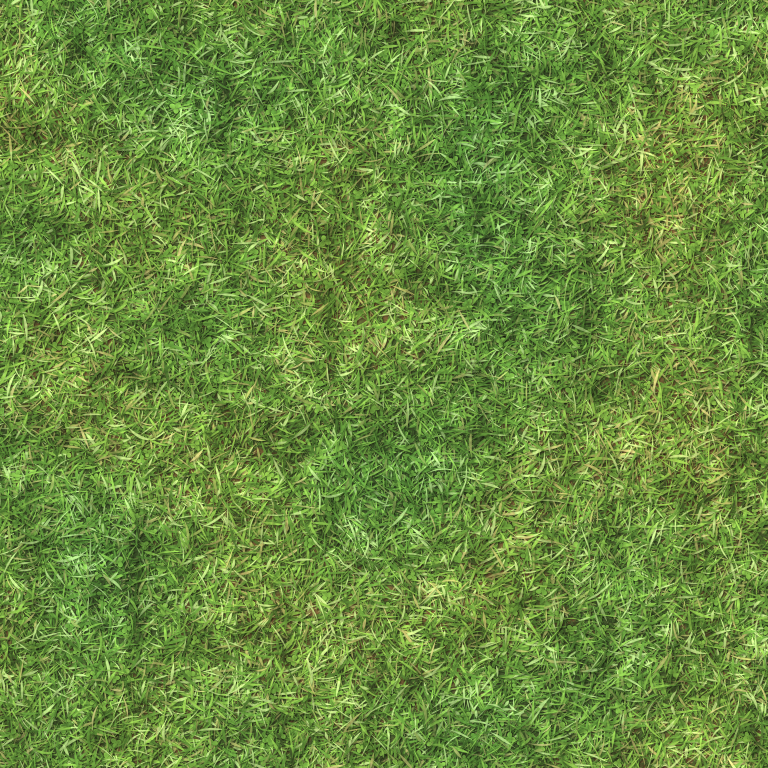
Reproduce this texture procedurally as a three.js fragment shader.

```glsl
varying vec2 vUv;

const int LAYERS = 16;
const int CLOVER_LAYER = 12;
const float EDGE = 0.0009;

const vec3 SHADE = vec3(0.27, 0.34, 0.17);
const vec3 DEEP = vec3(0.32, 0.47, 0.19);
const vec3 LEAF = vec3(0.40, 0.59, 0.23);
const vec3 OLIVE = vec3(0.54, 0.61, 0.31);
const vec3 BRIGHT = vec3(0.54, 0.73, 0.29);
const vec3 PALE = vec3(0.69, 0.81, 0.48);
const vec3 STRAW = vec3(0.74, 0.69, 0.43);
const vec3 SOIL = vec3(0.42, 0.34, 0.20);

vec3 hash3(vec2 p) {
  vec3 q = fract(p.xyx * vec3(0.1031, 0.1030, 0.0973));
  q += dot(q, q.yxz + 33.33);
  return fract((q.xxy + q.yzz) * q.zyx);
}

vec2 gradient(vec2 cell) {
  float a = 6.2832 * hash3(cell + 17.0).x;
  return vec2(cos(a), sin(a));
}

float gradientNoise(vec2 p) {
  vec2 i = floor(p), f = fract(p), e = vec2(0.0, 1.0);
  vec2 u = f * f * f * (f * (f * 6.0 - 15.0) + 10.0);
  float low = mix(dot(gradient(i), f), dot(gradient(i + e.yx), f - e.yx), u.x);
  float high = mix(dot(gradient(i + e), f - e), dot(gradient(i + 1.0), f - 1.0), u.x);
  return mix(low, high, u.y);
}

vec2 rotate(vec2 p, float angle) {
  float c = cos(angle), s = sin(angle);
  return vec2(c * p.x + s * p.y, c * p.y - s * p.x);
}

// Offset of the k-th cell in a three by three block
vec2 neighbour(int k) {
  float row = floor((float(k) + 0.5) / 3.0);
  return vec2(float(k) - 3.0 * row, row) - 1.0;
}

// Picks a grass tone by its share of the lawn
vec3 grassTone(float t) {
  vec3 c = mix(SHADE, DEEP, step(0.05, t));
  c = mix(c, LEAF, step(0.23, t));
  c = mix(c, OLIVE, step(0.53, t));
  c = mix(c, BRIGHT, step(0.61, t));
  return mix(c, PALE, step(0.89, t));
}

// Approximate distance to a bent blade tapering at both tips
float bladeDistance(vec2 q, float halfLength, float halfWidth, float bend) {
  float x = q.x / halfLength;
  float y = q.y + bend * halfLength * (x * x - 0.4);
  return abs(y) - halfWidth * (1.0 - x * x);
}

// One scattered layer of blades with soft shadows
vec3 addBlades(vec3 col, vec2 p, float count, float seed, float lean, float dry, float lush) {
  vec2 g = p * count + hash3(vec2(seed, 5.0)).xy * 9.0;
  for (int k = 0; k < 9; k++) {
    vec2 cell = floor(g) + neighbour(k);
    vec3 place = hash3(cell + seed * 31.7);
    vec3 form = hash3(cell + seed * 31.7 + 151.0);
    vec3 kind = hash3(cell + seed * 31.7 + 307.0);
    float angle = lean + (place.z - 0.5) * 2.9;
    vec2 q = rotate((g - cell - place.xy) / count, angle);
    float halfLength = mix(0.25, 0.97, form.x) / count;
    float halfWidth = mix(0.0008, 0.0020, form.y * form.y);
    float bend = (form.z - 0.5) * 0.32;
    vec2 shadowShift = rotate(vec2(0.0012, -0.0014), angle);
    float shadow = bladeDistance(q - shadowShift, halfLength, halfWidth, bend);
    col *= 1.0 - 0.15 * smoothstep(-0.0020, 0.0008, -shadow);

    vec3 tint = mix(grassTone(kind.x + lush), STRAW, step(kind.y, dry) * 0.7);
    tint *= 0.94 + 0.16 * kind.z + 0.10 * clamp(q.x / halfLength, -1.0, 1.0);
    float d = bladeDistance(q, halfLength, halfWidth, bend);
    col = mix(col, tint, 0.92 * smoothstep(-EDGE, EDGE, -d));
  }
  return col;
}

// Sparse three-part clover leaves
vec3 addClovers(vec3 col, vec2 p, float count) {
  vec2 g = p * count;
  for (int k = 0; k < 9; k++) {
    vec2 cell = floor(g) + neighbour(k);
    vec3 place = hash3(cell + 611.0);
    vec3 kind = hash3(cell + 823.0);
    vec2 q = rotate((g - cell - place.xy) / count, place.z * 6.2832);
    float radius = mix(0.0022, 0.0042, kind.y);
    float turn = mod(atan(q.y, q.x + 0.000001), 2.0944) - 1.0472;
    vec2 leaflet = length(q) * vec2(cos(turn), sin(turn)) - vec2(radius, 0.0);
    float d = length(leaflet * vec2(1.0, 1.2)) - radius;
    float present = step(kind.x, 0.5);
    col *= 1.0 - 0.35 * present * smoothstep(-0.0025, 0.0, -d);
    vec3 tint = mix(LEAF, BRIGHT, kind.z) * (0.92 + 16.0 * length(q));
    col = mix(col, tint, present * smoothstep(-EDGE, EDGE, -d));
  }
  return col;
}

void main() {
  float broad = gradientNoise(vUv * 4.0 + 11.0);
  float clump = gradientNoise(vUv * 15.0 + 71.0);
  float tuft = gradientNoise(vUv * 36.0);
  float dry = clamp(0.06 + 0.16 * broad + 0.16 * gradientNoise(vUv * 19.0 + 41.0), 0.01, 0.25);
  float lush = 0.22 * clump + 0.20 * tuft;
  float lean = 0.9 + 1.2 * gradientNoise(vUv * 5.0 + 3.0);
  // Shaded ground, then turf from the bottom up
  vec3 col = mix(SHADE, SOIL, smoothstep(-0.1, 0.5, gradientNoise(vUv * 60.0) + broad));
  for (int i = 0; i < LAYERS; i++) {
    float depth = float(i) / float(LAYERS - 1);
    if (i == CLOVER_LAYER) col = addClovers(col, vUv, 42.0);
    col = addBlades(col, vUv, mix(70.0, 48.0, depth), float(i) + 1.0, lean, dry, lush + 0.2 * (depth - 0.5));
  }
  // Fine leaf grain, shaded hollows and warm or cool drifts
  col *= 1.06 + 0.16 * gradientNoise(vUv * 210.0) + 0.20 * clump + 0.26 * tuft;
  col *= 1.0 + broad * vec3(0.22, 0.08, 0.02);
  gl_FragColor = vec4(col, 1.0);
}
```
